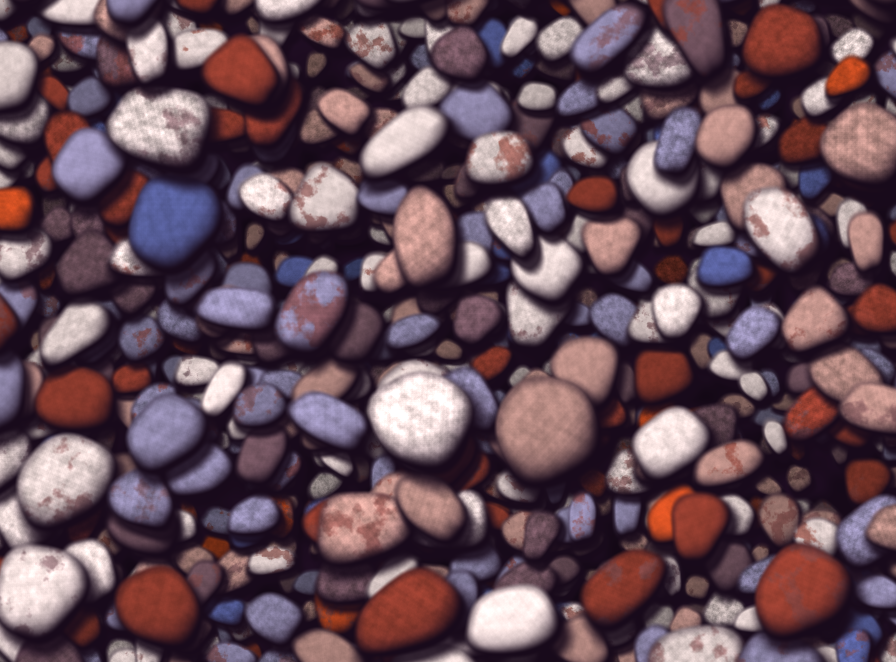
Give the GLSL for this texture, as a WebGL 1 fragment shader.

```glsl
precision highp float;
uniform vec2 u_resolution;

const vec3 SHADOW = vec3(0.095, 0.04, 0.105);
const vec3 PALE = vec3(0.87, 0.80, 0.79);
const vec3 TAN = vec3(0.70, 0.53, 0.50);
const vec3 LILAC = vec3(0.53, 0.50, 0.63);
const vec3 MAUVE = vec3(0.41, 0.30, 0.34);
const vec3 RUST = vec3(0.53, 0.22, 0.17);
const vec3 ORANGE = vec3(0.76, 0.29, 0.13);
const vec3 BLUE = vec3(0.32, 0.35, 0.57);
const vec3 LIGHT = vec3(-0.38, 0.66, 0.65);
const float EDGE = 0.004;

float hash(vec2 p) {
  return fract(sin(dot(p, vec2(127.1, 311.7))) * 43758.5453);
}

float noise(vec2 p) {
  vec2 i = floor(p), f = fract(p);
  f = f * f * (3.0 - 2.0 * f);
  float low = mix(hash(i), hash(i + vec2(1.0, 0.0)), f.x);
  float high = mix(hash(i + vec2(0.0, 1.0)), hash(i + 1.0), f.x);
  return mix(low, high, f.y);
}

float fbm(vec2 p) {
  float sum = 0.0, gain = 0.53;
  for (int i = 0; i < 4; i++) {
    sum += gain * noise(p);
    p = p * 2.1 + 7.3;
    gain *= 0.5;
  }
  return sum;
}

// Stone colour chosen by a random value
vec3 stoneColor(float pick) {
  vec3 c = PALE;
  c = mix(c, TAN, step(0.29, pick));
  c = mix(c, LILAC, step(0.50, pick));
  c = mix(c, MAUVE, step(0.67, pick));
  c = mix(c, RUST, step(0.81, pick));
  c = mix(c, BLUE, step(0.91, pick));
  return mix(c, ORANGE, step(0.97, pick));
}

// Scaled radius of an egg-like superellipse, 1 at its rim
float stoneRadius(vec2 p, vec2 size, float power, float taper, float phase) {
  vec2 q = p / size;
  q.y *= 1.0 + taper * q.x;
  float angle = atan(q.y, q.x);
  float wobble = 1.0 + 0.045 * sin(3.0 * angle + phase) + 0.02 * sin(5.0 * angle - phase);
  q = pow(abs(q) + 1e-4, vec2(power));
  return pow(q.x + q.y, 1.0 / power) * wobble;
}

// Mottled surface with rusty stains on some stones
vec3 stoneSurface(vec2 p, vec2 id) {
  vec3 color = stoneColor(hash(id + 3.7));
  color *= 0.88 + 0.24 * hash(id + 8.1);
  vec2 grainPos = p * 4.0 + id * 5.3;
  float stain = smoothstep(0.5, 0.68, fbm(grainPos)) * step(0.65, hash(id + 5.9));
  color = mix(color, mix(RUST, MAUVE, hash(id + 2.3)), 0.65 * stain);
  float rough = mix(0.2, 0.75, pow(hash(id + 6.4), 2.0));
  return color * (1.0 + rough * (fbm(grainPos * 2.7 + 11.0) - 0.5));
}

// Domed light and dark rim
vec3 shadeStone(vec3 color, vec2 slope, float r) {
  vec2 tilt = slope * min(r * r, 1.0) * 0.95;
  float diffuse = dot(vec3(tilt, sqrt(1.0 - dot(tilt, tilt))), LIGHT);
  float lit = smoothstep(-0.12, 0.74, diffuse);
  lit *= 1.0 - 0.4 * smoothstep(0.78, 1.0, r);
  return mix(SHADOW, color * 1.08, lit);
}

// Paints one stone and its shadow over the ground
vec3 paintStone(vec3 ground, vec2 p, vec2 id, float cell, float dim) {
  float turn = 6.2832 * hash(id + 1.3);
  mat2 spin = mat2(cos(turn), -sin(turn), sin(turn), cos(turn));
  float len = mix(0.38, 0.62, hash(id + 4.2));
  vec2 size = len * vec2(1.0, mix(0.52, 0.95, hash(id + 9.6)));
  float power = mix(2.0, 2.9, hash(id + 7.7));
  float taper = 0.25 * hash(id + 2.9);
  vec2 q = spin * p;
  float r = stoneRadius(q, size, power, taper, turn);
  float shadowR = stoneRadius(spin * (p - vec2(0.05, -0.09)), size, power, taper, turn);
  ground = mix(ground, SHADOW, 0.88 * (1.0 - smoothstep(0.92, 1.28, shadowR)));
  vec2 slope = normalize(q / (size * size) + 1e-4) * spin;
  vec3 color = shadeStone(stoneSurface(q, id) * dim, slope, r);
  float soft = EDGE / (size.y * cell);
  return mix(ground, color, 1.0 - smoothstep(1.0 - soft, 1.0 + soft, r));
}

// One scattered layer of stones on a jittered grid
vec3 paintLayer(vec3 ground, vec2 uv, float cell, float share, float dim, float seed) {
  vec2 g = uv / cell + seed;
  for (int y = -1; y <= 1; y++) {
    for (int x = -1; x <= 1; x++) {
      vec2 corner = floor(g) + vec2(float(x), float(y));
      vec2 id = corner + seed * 1.7;
      vec2 jitter = 0.2 + 0.6 * vec2(hash(id + 0.4), hash(id + 5.1));
      if (hash(id + 6.8) < share) ground = paintStone(ground, g - corner - jitter, id, cell, dim);
    }
  }
  return ground;
}

void main() {
  vec2 uv = gl_FragCoord.xy / u_resolution.y;
  vec3 color = SHADOW * (0.7 + 0.6 * noise(uv * 30.0));
  color = paintLayer(color, uv, 0.052, 0.95, 0.6, 3.2);
  color = paintLayer(color, uv, 0.073, 0.9, 0.85, 17.6);
  color = paintLayer(color, uv, 0.1, 0.72, 1.0, 31.4);
  color = paintLayer(color, uv, 0.138, 0.42, 1.04, 47.8);
  gl_FragColor = vec4(clamp(color, 0.0, 1.0), 1.0);
}
```
